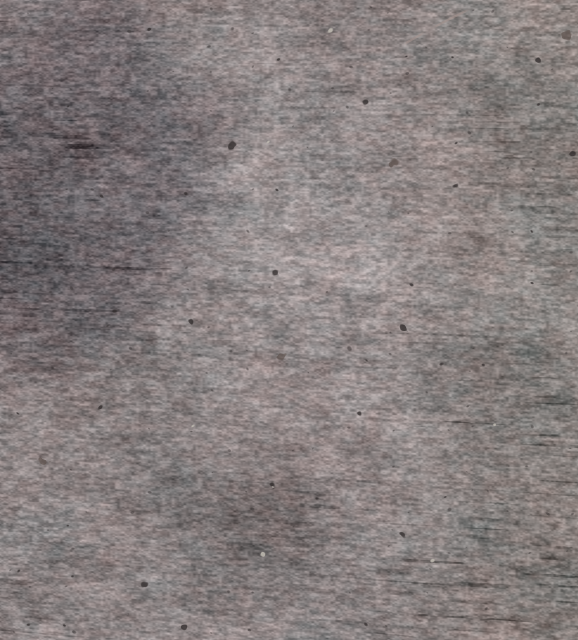
Give the GLSL for this texture, as a WebGL 1 fragment shader.

```glsl
precision highp float;
// Brushed, weathered concrete: broad soft stains and mottling under fine
// horizontal grain, with thin drag lines that tilt lower down, scattered
// pits, pale specks and one shallow scratch. Units are canvas heights.

uniform vec2 u_resolution;

const vec3 CONCRETE = vec3(1.0, 0.943, 0.942);
const vec3 PIT_COLOR = vec3(0.20, 0.18, 0.18);
const vec3 PATCH_COLOR = vec3(0.35, 0.30, 0.28);
const vec3 SPECK_COLOR = vec3(0.78, 0.76, 0.72);
const vec3 SCRATCH_COLOR = vec3(0.65, 0.58, 0.56);
const float BASE_TONE = 0.545;
const float STAIN_DEPTH = 0.115;
const float LOW_STAIN_DEPTH = 0.065;
const float CLOUD_DEPTH = 0.16;
const float MOTTLE_DEPTH = 0.09;
const float GRAIN_DEPTH = 0.17;
const float FINE_GRAIN_DEPTH = 0.12;
const float STREAK_DEPTH = 0.09;
const float LINE_DEPTH = 0.15;
const float TINT_DEPTH = 0.045;
const float LINE_TILT = 0.065;

float hash(vec2 p) {
  vec3 q = fract(p.xyx * 0.1031);
  q += dot(q, q.yzx + 33.33);
  return fract((q.x + q.y) * q.z);
}

float noise(vec2 p) {
  vec2 i = floor(p);
  vec2 f = fract(p);
  f = f * f * (3.0 - 2.0 * f);
  float low = mix(hash(i), hash(i + vec2(1.0, 0.0)), f.x);
  float high = mix(hash(i + vec2(0.0, 1.0)), hash(i + 1.0), f.x);
  return mix(low, high, f.y);
}

// Noise centred on zero.
float wave(vec2 p) {
  return noise(p) - 0.5;
}

float clouds(vec2 p) {
  float sum = 0.0;
  float gain = 0.5;
  for (int i = 0; i < 5; i++) {
    sum += gain * wave(p);
    p = p * 2.03 + 17.7;
    gain *= 0.55;
  }
  return sum;
}

float blob(vec2 p, vec2 center, vec2 radius) {
  return 1.0 - smoothstep(0.55, 1.25, length((p - center) / radius));
}

// One ragged spot at most per grid cell; returns its coverage.
float spots(vec2 p, float cells, float density, vec2 radii, float seed) {
  vec2 id = floor(p * cells) + seed;
  vec2 center = 0.3 + 0.4 * vec2(hash(id + 3.1), hash(id + 7.7));
  vec2 d = (fract(p * cells) - center) / cells;
  d.y *= 1.0 + 0.6 * hash(id + 11.3);
  d.y += d.x * (hash(id + 19.9) - 0.5);
  float radius = mix(radii.x, radii.y, pow(hash(id + 23.5), 2.0));
  radius *= 1.0 + 0.9 * wave(p * 190.0 + seed);
  float soft = 0.0009 + 0.5 / u_resolution.y;
  float cover = 1.0 - smoothstep(radius - soft, radius + soft, length(d));
  return cover * step(hash(id), density);
}

float segmentDistance(vec2 p, vec2 a, vec2 b) {
  vec2 ab = b - a;
  return length(p - a - ab * clamp(dot(p - a, ab) / dot(ab, ab), 0.0, 1.0));
}

void main() {
  vec2 p = gl_FragCoord.xy / u_resolution.y;
  vec2 warped = p + 0.16 * vec2(clouds(p * 6.0), clouds(p * 6.0 + 40.0));

  // Broad stains and mottling
  float stain = blob(warped, vec2(0.08, 0.74), vec2(0.27, 0.29));
  float lowStain = blob(warped, vec2(0.40, 0.18), vec2(0.16, 0.15));
  float tone = BASE_TONE - STAIN_DEPTH * stain - LOW_STAIN_DEPTH * lowStain;
  tone += 0.03 * blob(warped, vec2(0.52, 0.74), vec2(0.22, 0.26));
  tone += CLOUD_DEPTH * clouds(p * 5.0 + 9.0);
  tone += MOTTLE_DEPTH * wave(warped * vec2(28.0, 42.0));
  tone += 0.5 * MOTTLE_DEPTH * wave(p * vec2(75.0, 60.0) + 31.0);

  // Horizontal grain, streaks and thin broken drag lines
  vec2 drag = vec2(p.x, p.y + LINE_TILT * p.x * (1.0 - p.y));
  drag.y += 0.003 * wave(p * 9.0);
  tone += GRAIN_DEPTH * wave(drag * vec2(125.0, 290.0));
  tone += FINE_GRAIN_DEPTH * wave(drag * vec2(270.0, 430.0) + 57.0);
  tone += STREAK_DEPTH * wave(drag * vec2(22.0, 230.0) + 83.0);
  float worn = smoothstep(0.35, 0.75, noise(p * vec2(4.0, 9.0) + 5.0));
  float side = smoothstep(0.45, 0.9, p.x) * (1.0 - smoothstep(0.6, 0.9, p.y));
  worn = clamp(0.15 + 0.5 * worn + 0.55 * side + 0.25 * stain, 0.0, 1.0);
  float line = smoothstep(0.70, 0.92, noise(drag * vec2(8.0, 210.0) + 121.0));
  line *= smoothstep(0.25, 0.6, noise(drag * vec2(35.0, 120.0) + 13.0));
  tone -= LINE_DEPTH * line * worn;

  // Pinkish to blue-grey tint, with a violet cast in the stain
  float tint = wave(p * vec2(55.0, 90.0) + 71.0) + 1.5 * clouds(p * 12.0 + 3.0);
  vec3 color = tone * CONCRETE + TINT_DEPTH * tint * vec3(0.5, -0.2, -0.3);
  color += vec3(-0.002, -0.004, 0.010) * stain;
  color += vec3(0.0, 0.003, -0.008) * smoothstep(0.5, 0.9, p.x);

  // Shallow scratch, pits and specks
  float scratch = segmentDistance(p + 0.006 * wave(p * 30.0), vec2(0.57, 0.90), vec2(0.74, 0.99));
  float broken = smoothstep(0.3, 0.6, noise(p * 45.0));
  color = mix(color, SCRATCH_COLOR, 0.6 * broken * (1.0 - smoothstep(0.0006, 0.0028, scratch)));
  color = mix(color, PATCH_COLOR, 0.65 * spots(p, 6.0, 0.16, vec2(0.007, 0.013), 4.0));
  color = mix(color, PIT_COLOR, 0.8 * spots(p, 15.0, 0.20, vec2(0.0018, 0.0055), 37.0));
  color = mix(color, PIT_COLOR, 0.5 * spots(p, 32.0, 0.15, vec2(0.0010, 0.0030), 91.0));
  color = mix(color, SPECK_COLOR, 0.8 * spots(p, 11.0, 0.09, vec2(0.0016, 0.0040), 63.0));

  gl_FragColor = vec4(clamp(color, 0.0, 1.0), 1.0);
}
```
